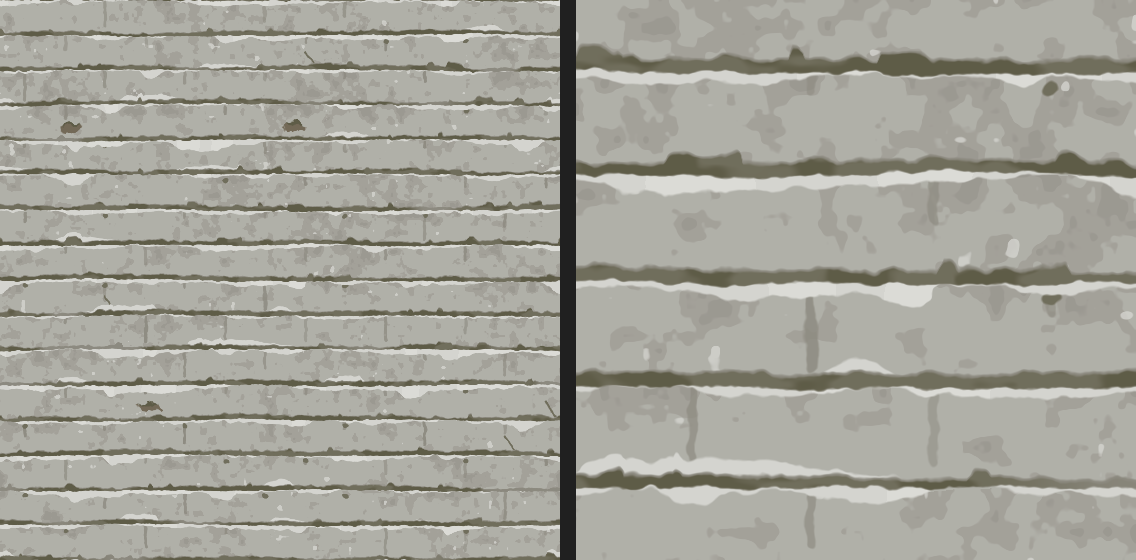
Left, the full canvas; right, a detail of the centre.
A three.js fragment shader for this texture:

```glsl
varying vec2 vUv;

const float ROWS = 16.0;
const float BRICKS = 7.0;
const float ODD_SHIFT = 0.31;
const float EVEN_SHIFT = 0.82;
const float SOFT = 0.0009;        // edge softness
const float RAGGED = 0.0055;      // edge displacement
const float WOBBLE = 0.09;        // joint drift, in rows
const float STUB_WIDTH = 0.0028;
const float STUB_CHANCE = 0.72;
const float CRACK_CHANCE = 0.04;
const float MOTTLE_LEVEL = 0.6;
const int CHIPS = 3;

const vec3 STONE = vec3(0.69, 0.69, 0.66);
const vec3 SHADE = vec3(0.64, 0.63, 0.60);
const vec3 PALE = vec3(0.83, 0.83, 0.81);
const vec3 FRINGE = vec3(0.55, 0.54, 0.50);
const vec3 MORTAR = vec3(0.44, 0.43, 0.36);
const vec3 GROOVE = vec3(0.37, 0.36, 0.28);
const vec3 RUST = vec3(0.45, 0.41, 0.34);

float hash(vec2 p) {
  vec3 q = fract(p.xyx * 0.1031);
  q += dot(q, q.yzx + 33.33);
  return fract((q.x + q.y) * q.z);
}

// Value noise that wraps over the unit square
float noise(vec2 uv, vec2 cells, float seed) {
  vec2 p = uv * cells;
  vec2 i = floor(p);
  vec2 f = p - i;
  f = f * f * (3.0 - 2.0 * f);
  vec2 a = mod(i, cells) + seed;
  vec2 b = mod(i + 1.0, cells) + seed;
  return mix(mix(hash(a), hash(vec2(b.x, a.y)), f.x),
             mix(hash(vec2(a.x, b.y)), hash(b), f.x), f.y);
}

float fbm(vec2 uv, vec2 cells, float seed) {
  return (noise(uv, cells, seed) * 4.0 + noise(uv, cells * 2.0, seed + 19.0) * 2.0
        + noise(uv, cells * 4.0, seed + 41.0)) / 7.0;
}

// Independent variation along each joint
float along(float x, float joint, float cells, float seed) {
  return noise(vec2(x, joint / ROWS), vec2(cells, ROWS), seed);
}

float cover(float inside) {
  return smoothstep(-SOFT, SOFT, inside);
}

float segment(vec2 p, vec2 a, vec2 b) {
  vec2 ab = b - a;
  return length(p - a - ab * clamp(dot(p - a, ab) / dot(ab, ab), 0.0, 1.0));
}

void main() {
  vec2 jitter = vec2(fbm(vUv, vec2(90.0), 3.0), fbm(vUv, vec2(90.0), 57.0)) - 0.5;
  vec2 uv = vUv + jitter * RAGGED;

  // Mottled stone, denser near the top of each course
  float row = floor(uv.y * ROWS);
  float v = uv.y * ROWS - row;
  float mottle = fbm(vUv, vec2(60.0), 11.0) * 0.7 + noise(vUv, vec2(10.0, 16.0), 23.0) * 0.3;
  mottle += 0.12 * (v - 0.5);
  vec3 color = mix(STONE, SHADE, smoothstep(-0.015, 0.015, mottle - MOTTLE_LEVEL));
  color = mix(color, SHADE * 0.95, smoothstep(-0.015, 0.015, mottle - MOTTLE_LEVEL - 0.13));
  float speck = fbm(vUv, vec2(48.0), 71.0);
  color = mix(color, PALE, 0.8 * smoothstep(0.81, 0.84, speck));

  // Vertical joints: partial stubs, dark knots and slanted cracks
  float shift = mod(row, 2.0) > 0.5 ? ODD_SHIFT : EVEN_SHIFT;
  float bx = uv.x * BRICKS + 0.5 - shift;
  vec2 brick = vec2(mod(floor(bx), BRICKS), mod(row, ROWS));
  vec2 p = vec2((fract(bx) - 0.5) / BRICKS, v / ROWS);
  float pick = hash(brick + 5.0);
  float len = hash(brick + 31.0);
  float foot = 0.88 - mix(0.08, 0.75, len * len);
  float stub = cover(STUB_WIDTH - segment(p, vec2(0.0, 0.93 / ROWS), vec2(0.0, foot / ROWS)));
  color = mix(color, FRINGE, stub * step(pick, STUB_CHANCE) * mix(0.5, 0.95, hash(brick + 83.0)));
  float knot = cover(0.0045 - length((p - vec2(0.001, 0.83 / ROWS)) * vec2(0.9, 1.1)));
  color = mix(color, MORTAR, knot * step(hash(brick + 47.0), 0.22));
  float crack = cover(0.0017 - segment(p, vec2(0.0, 0.52 / ROWS), vec2(0.018, 0.1 / ROWS)));
  color = mix(color, MORTAR, crack * step(hash(brick + 61.0), CRACK_CHANCE));

  // Rusty chips low in the courses
  for (int i = 0; i < CHIPS; i++) {
    vec2 id = vec2(float(i) * 7.0 + 2.0, 13.0);
    vec2 center = vec2(hash(id), (floor(hash(id + 9.0) * ROWS) + 0.36) / ROWS);
    vec2 q = fract(uv - center + 0.5) - 0.5 + jitter * 0.012;
    float chip = cover(0.009 - length(q * vec2(0.45, 1.0)));
    color = mix(color, mix(RUST, GROOVE, cover(q.y - 0.003)), chip);
  }

  // Horizontal joints: pale lip below, dark groove above
  float y = uv.y * ROWS;
  float joint = floor(y + 0.5);
  float d = y - joint + (along(uv.x, joint, 7.0, 29.0) - 0.5) * WOBBLE;
  float flake = smoothstep(0.78, 0.98, along(uv.x, joint, 15.0, 37.0)) * 0.22;
  float paleDepth = mix(-0.02, 0.16, along(uv.x, joint, 16.0, 43.0))
                  + (along(uv.x, joint, 80.0, 53.0) - 0.5) * 0.07 + flake;
  float pale = cover((d + paleDepth) / ROWS) * cover((0.02 - d) / ROWS);
  color = mix(color, PALE + 0.03 * step(0.6, along(uv.x, joint, 30.0, 67.0)), pale);

  float wear = along(uv.x, joint, 9.0, 79.0);
  float bump = smoothstep(0.78, 0.98, along(uv.x, joint, 56.0, 89.0)) * 0.1;
  float height = mix(0.055, 0.12, smoothstep(0.1, 0.65, wear))
               + (along(uv.x, joint, 90.0, 97.0) - 0.5) * 0.05 + bump;
  float crust = smoothstep(0.8, 0.9, along(uv.x, joint, 8.0, 101.0)) * 0.16;
  color = mix(color, PALE, cover((height + crust - d) / ROWS) * cover(d / ROWS) * step(0.01, crust));
  float above = cover(d / ROWS);
  color = mix(color, FRINGE, above * cover((height + 0.025 - d) / ROWS));
  vec3 dark = mix(MORTAR, GROOVE, smoothstep(0.42, 0.52, fbm(vUv, vec2(24.0, 48.0), 107.0)));
  dark = mix(FRINGE, dark, smoothstep(0.08, 0.25, wear));
  color = mix(color, dark, above * cover((height - d) / ROWS));

  gl_FragColor = vec4(color, 1.0);
}
```
